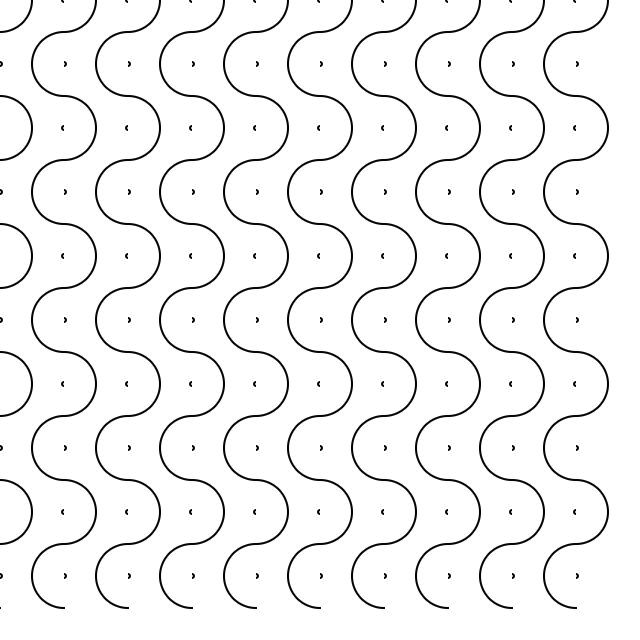
Give the GLSL for this pattern, as a WebGL 2 fragment shader.

```glsl
#version 300 es
precision highp float;
// Columns of thin serpentine lines built from half circles, with a tiny hook at each arc centre.

uniform vec2 u_resolution;
out vec4 fragColor;

const float CELLS = 10.0;         // arcs across and down the canvas
const float ARC_RADIUS = 0.5;     // lengths below are in cells
const float HOOK_RADIUS = 0.03;
const float LINE_WIDTH = 0.032;
const float END_OVERHANG = 0.015; // lets consecutive arcs overlap at their joins
const vec3 PAPER = vec3(1.0);
const vec3 INK = vec3(0.02);

// Signed distance to a stroked half circle that bulges towards +x.
float halfRing(vec2 q, float radius, float overhang) {
    float ring = abs(length(q) - radius) - 0.5 * LINE_WIDTH;
    return max(ring, -q.x - overhang);
}

// Large arc and the opposite-facing hook at its centre.
float arcWithHook(vec2 q) {
    float arc = halfRing(q, ARC_RADIUS, END_OVERHANG);
    float hook = halfRing(vec2(-q.x, q.y), HOOK_RADIUS, 0.0);
    return min(arc, hook);
}

void main() {
    // Cell coordinates, with rows counted down from the top edge
    vec2 uv = gl_FragCoord.xy / u_resolution;
    vec2 p = CELLS * vec2(uv.x, 1.0 - uv.y);
    vec2 nearest = floor(p + 0.5);

    // Closest stroke among the neighbouring arcs
    float dist = 1.0;
    for (int j = -1; j <= 1; j++) {
        for (int i = -1; i <= 1; i++) {
            vec2 centre = nearest + vec2(float(i), float(j));
            // The lines stop after the last full row and column
            if (max(centre.x, centre.y) > CELLS - 0.5) continue;
            vec2 q = p - centre;
            // Even rows bulge right, odd rows bulge left
            q.x *= 1.0 - 2.0 * mod(centre.y, 2.0);
            dist = min(dist, arcWithHook(q));
        }
    }

    // One-pixel edge smoothing
    float pixel = CELLS / min(u_resolution.x, u_resolution.y);
    float coverage = clamp(0.5 - dist / pixel, 0.0, 1.0);
    fragColor = vec4(mix(PAPER, INK, coverage), 1.0);
}
```
